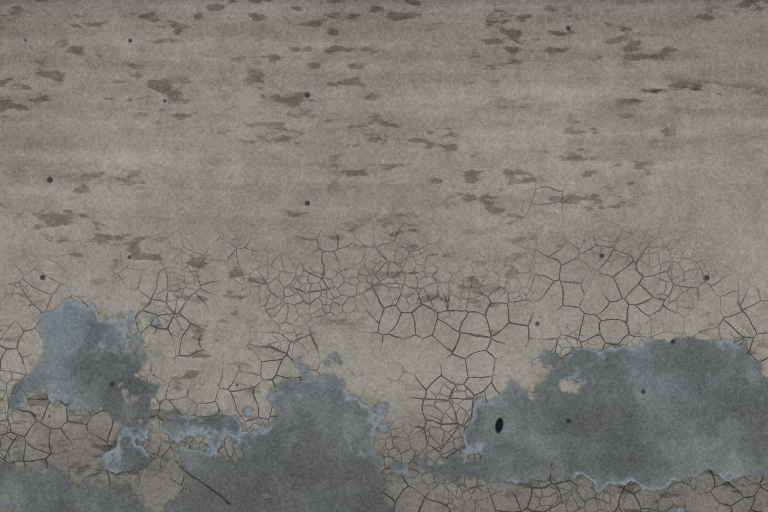
Reproduce this texture procedurally as a Shadertoy shader.

```glsl
// A weathered plaster wall: streaked and pitted above, crazed with cracks in
// the middle, flaked off below to bare blue-grey cement. Layers of value noise,
// Voronoi cell borders for the cracks and soft ellipses steering the flaking.

#define PEEL_LINE 0.255    // mean height of the flaked edge
#define PEEL_ROUGH 2.3     // raggedness of the flaked edge
#define CRACK_CELLS 23.0   // crack cells per canvas height
#define CRACK_DARK 0.42    // crack strength
#define PIT_DARK 0.13      // strength of the dark pitting
#define GRAIN 0.075        // fine sand contrast
#define PLASTER vec3(0.548, 0.537, 0.508)
#define CHALK vec3(0.590, 0.577, 0.550)
#define CEMENT vec3(0.405, 0.418, 0.422)
#define BLUE_WASH vec3(0.495, 0.535, 0.565)
#define SOOT vec3(0.315, 0.325, 0.315)

float hash(vec2 p) {
    vec3 q = fract(p.xyx * vec3(0.1031, 0.1030, 0.0973));
    q += dot(q, q.yzx + 33.33);
    return fract((q.x + q.y) * q.z);
}

vec2 hash2(vec2 p) {
    return vec2(hash(p), hash(p + 71.7));
}

float noise(vec2 p) {
    vec2 i = floor(p), f = fract(p);
    f = f * f * (3.0 - 2.0 * f);
    return mix(mix(hash(i), hash(i + vec2(1, 0)), f.x),
               mix(hash(i + vec2(0, 1)), hash(i + vec2(1, 1)), f.x), f.y);
}

float fbm(vec2 p) {
    float sum = 0.0, amp = 0.5;
    for (int i = 0; i < 5; i++) {
        sum += amp * noise(p);
        p = mat2(1.6, 1.2, -1.2, 1.6) * p + 17.3;
        amp *= 0.5;
    }
    return sum / 0.969;
}

// Soft ellipse, 1 at its centre
float blob(vec2 p, vec2 centre, vec2 radius) {
    vec2 d = (p - centre) / radius;
    return exp(-dot(d, d));
}

// Distance to the nearest border between Voronoi cells
float cellBorder(vec2 p) {
    vec2 cell = floor(p), f = fract(p), nearest = vec2(0);
    float best = 9.0, border = 9.0;
    for (int k = 0; k < 9; k++) {
        vec2 o = vec2(k % 3 - 1, k / 3 - 1);
        vec2 r = o + hash2(cell + o) - f;
        if (dot(r, r) < best) { best = dot(r, r); nearest = r; }
    }
    for (int k = 0; k < 25; k++) {
        vec2 o = vec2(k % 5 - 2, k / 5 - 2);
        vec2 r = o + hash2(cell + o) - f, d = r - nearest;
        if (dot(d, d) > 1e-4) border = min(border, dot(0.5 * (r + nearest), normalize(d)));
    }
    return border;
}

float crackLines(vec2 p, float cells, float width) {
    float soft = max(width, cells / iResolution.y);
    return 1.0 - smoothstep(0.15 * soft, 1.2 * soft, cellBorder(p * cells));
}

// Positive where the plaster has come off
float exposure(vec2 p) {
    float e = clamp((PEEL_LINE - p.y) * 7.0, -1.15, 0.6);
    e += (fbm(p * 7.0 + 3.1) - 0.5) * PEEL_ROUGH + (fbm(p * 29.0) - 0.5) * 1.2;
    e += 1.1 * blob(p, vec2(0.20, 0.37), vec2(0.15, 0.10));
    e += 0.7 * blob(p, vec2(0.64, 0.28), vec2(0.10, 0.07));
    e += 0.9 * blob(p, vec2(1.34, 0.28), vec2(0.13, 0.08));
    e += 0.4 * blob(p, vec2(1.10, 0.14), vec2(0.35, 0.06));
    e -= 1.0 * blob(p, vec2(0.10, 0.14), vec2(0.19, 0.07));
    e -= 1.1 * blob(p, vec2(0.36, 0.31), vec2(0.05, 0.06));
    e -= 0.8 * blob(p, vec2(0.95, 0.26), vec2(0.17, 0.06));
    e -= 0.8 * blob(p, vec2(0.80, 0.15), vec2(0.10, 0.05));
    e -= 0.7 * blob(p, vec2(0.53, 0.17), vec2(0.06, 0.04));
    e -= 1.5 * blob(p, vec2(1.12, 0.02), vec2(0.45, 0.045));
    return e - 0.9 * blob(p, vec2(0.31, 0.05), vec2(0.06, 0.03));
}

void mainImage(out vec4 fragColor, in vec2 fragCoord) {
    vec2 p = fragCoord / iResolution.y;
    float px = 1.0 / iResolution.y;
    float cloud = fbm(p * 4.0 + 9.0), mottle = fbm(p * 32.0);
    float streak = fbm(p * vec2(4.0, 46.0));
    float upper = smoothstep(0.42, 0.72, p.y);

    // Plaster: broad tone, trowel streaks and pitting
    vec3 plaster = PLASTER + 0.08 * (cloud - 0.5) + 0.07 * (mottle - 0.5);
    plaster *= 1.0 - 0.09 * smoothstep(0.72, 1.0, p.y) - 0.10 * smoothstep(0.985, 1.0, p.y);
    plaster += upper * 0.12 * (streak - 0.5);
    float pits = smoothstep(0.57, 0.72, fbm(p * vec2(26.0, 62.0) + 5.0));
    plaster -= PIT_DARK * pits * smoothstep(0.38, 0.62, fbm(p * vec2(5.0, 11.0)));
    plaster -= 0.3 * blob(p, vec2(1.32, 0.815), vec2(0.13, 0.025)) * smoothstep(0.5, 0.68, fbm(p * vec2(18.0, 60.0)));
    float chalky = (1.0 - smoothstep(0.38, 0.5, p.y)) * smoothstep(0.42, 0.62, fbm(p * 11.0 + 2.0));
    plaster = mix(plaster, CHALK, 0.55 * chalky);
    plaster *= 1.0 - 0.17 * (1.0 - smoothstep(0.08, 0.26, p.y));

    // Cracks: two sizes, broken up by noise
    vec2 bent = p + 0.016 * (vec2(noise(p * 30.0), noise(p * 30.0 + 40.0)) - 0.5);
    float zone = 1.0 - smoothstep(0.38, 0.58, p.y + 0.25 * (cloud - 0.5));
    zone = max(zone, 0.7 * blob(p, vec2(1.08, 0.62), vec2(0.07, 0.04)));
    float coarse = crackLines(bent, CRACK_CELLS, 0.045) * smoothstep(0.32, 0.58, fbm(p * 13.0));
    float fine = crackLines(bent + 3.7, CRACK_CELLS * 1.9, 0.06) * smoothstep(0.46, 0.65, fbm(p * 9.0 + 6.0));
    plaster *= 1.0 - CRACK_DARK * zone * max(coarse, 0.6 * fine);

    // Cement: bluish at left and along the top, sooty towards the floor
    float e = exposure(p);
    vec3 cement = CEMENT + 0.16 * (fbm(p * 8.0 + 21.0) - 0.5) + 0.10 * (mottle - 0.5);
    float wash = smoothstep(0.18, 0.40, p.y) + 0.6 * blob(p, vec2(0.22, 0.36), vec2(0.18, 0.14));
    cement = mix(cement, BLUE_WASH, 0.6 * clamp(wash, 0.0, 1.0) * smoothstep(0.3, 0.65, cloud));
    float soot = 0.7 * blob(p, vec2(0.46, 0.03), vec2(0.18, 0.08)) + 0.5 * smoothstep(0.5, 0.68, fbm(p * 10.0 + 31.0));
    cement = mix(cement, SOOT, clamp(soot, 0.0, 0.8));
    float rim = smoothstep(0.0, 0.08, e) * (1.0 - smoothstep(0.08, 0.32, e));
    cement = mix(cement, BLUE_WASH + 0.03, 0.75 * rim * smoothstep(0.5, 0.64, fbm(p * 14.0 + 8.0)));
    plaster *= 1.0 - 0.12 * smoothstep(-0.14, 0.0, e);
    vec3 col = mix(plaster, cement, smoothstep(-0.04, 0.06, e));

    // Long slanting fissure near the floor
    vec2 start = vec2(0.34, 0.10), run = vec2(0.11, -0.085), q = bent - start;
    float gap = length(q - run * clamp(dot(q, run) / dot(run, run), 0.0, 1.0));
    col *= 1.0 - 0.35 * (1.0 - smoothstep(0.0, 0.002 + px, gap));

    // Scattered nail holes and one large oval hole
    vec2 cell = floor(p * 7.0), jitter = 0.2 + 0.6 * hash2(cell + 4.0);
    float size = 0.002 + 0.004 * hash(cell + 13.0);
    float hole = 1.0 - smoothstep(size - px, size + px, length(p - (cell + jitter) / 7.0));
    col = mix(col, vec3(0.19, 0.20, 0.20), 0.8 * hole * step(0.72, hash(cell + 29.0)));
    vec2 d = p - vec2(0.975, 0.169);
    float oval = length(vec2(d.x - 0.12 * d.y, d.y * 0.52));
    col = mix(col, vec3(0.10, 0.11, 0.12), 1.0 - smoothstep(0.0075 - px, 0.0075 + px, oval));

    // Sand grain
    col += GRAIN * (noise(p * 330.0) - 0.5) + 0.5 * GRAIN * (noise(p * 150.0) - 0.5);
    fragColor = vec4(clamp(col, 0.0, 1.0), 1.0);
}
```
